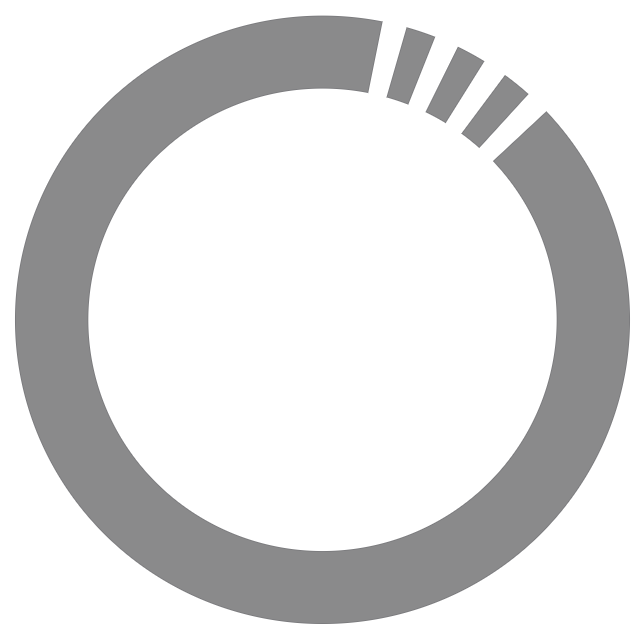
A WebGL 1 fragment shader for this background:

```glsl
precision highp float;
// Draws a thick grey ring on white, cut by four radial gaps at the upper right.

uniform vec2 u_resolution;

const vec3 WHITE = vec3(1.0);
const vec3 RING_GREY = vec3(0.54, 0.54, 0.545);
const vec3 RIM_GREY = vec3(0.48, 0.48, 0.49);

const vec2 CENTER = vec2(0.5039, 0.5003);
const vec2 OUTER_RADII = vec2(0.4805, 0.4753);
const vec2 INNER_RADII = vec2(0.3659, 0.3613);

const float GAP_COUNT = 4.0;
const float FIRST_GAP = 13.72;   // degrees clockwise from the top
const float GAP_SPACING = 10.33;
const float GAP_HALF_WIDTH = 2.32;
const float RIM_WIDTH = 0.0014;

// Approximate signed distance to an ellipse, negative inside
float ellipseDistance(vec2 p, vec2 radii) {
  float k = length(p / radii);
  return k * (k - 1.0) / max(length(p / (radii * radii)), 0.0001);
}

// Signed distance to the nearest radial gap, negative inside
float gapDistance(vec2 p, float first, float spacing, float halfWidth, float count) {
  float angle = atan(p.x, p.y) - first;
  float index = clamp(floor(angle / spacing + 0.5), 0.0, count - 1.0);
  return (abs(angle - index * spacing) - halfWidth) * length(p);
}

// Antialiased coverage of a shape from its signed distance
float coverage(float dist, float pixel) {
  return clamp(0.5 - dist / pixel, 0.0, 1.0);
}

void main() {
  vec2 p = gl_FragCoord.xy / u_resolution - CENTER;
  float pixel = 1.0 / min(u_resolution.x, u_resolution.y);

  // Band between two ellipses, minus the gaps
  float band = max(ellipseDistance(p, OUTER_RADII), -ellipseDistance(p, INNER_RADII));
  float gaps = gapDistance(p, radians(FIRST_GAP), radians(GAP_SPACING),
                           radians(GAP_HALF_WIDTH), GAP_COUNT);
  float ring = max(band, -gaps);

  // Fine darker rim just inside the edges
  vec3 ringColor = mix(RIM_GREY, RING_GREY, coverage(ring + RIM_WIDTH, pixel));
  gl_FragColor = vec4(mix(WHITE, ringColor, coverage(ring, pixel)), 1.0);
}
```
